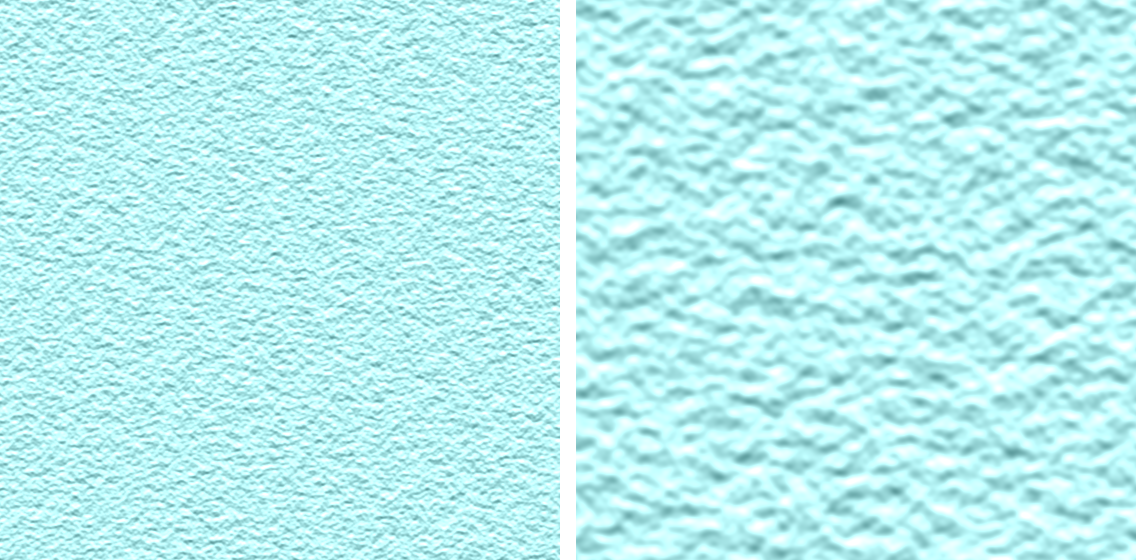
Left, the full canvas; right, a detail of the centre.
A three.js fragment shader for this texture:

```glsl
// Pale aqua embossed paper: fine, mostly horizontal ripples lit from above.
varying vec2 vUv;

const vec3 PAPER_COLOR = vec3(0.724, 0.969, 0.975);
const vec2 GRAIN_STRETCH = vec2(0.74, 1.0); // below 1 lengthens grains sideways
const float EMBOSS_STEP = 0.0022;           // half the distance between height samples
const float RELIEF = 0.34;                  // strength of light and shade
const float MOTTLE = 0.07;                  // strength of the broad uneven tone

// Random unit vector for a lattice cell
vec2 randomGradient(vec2 cell) {
  vec3 p = fract(cell.xyx * vec3(0.1031, 0.1030, 0.0973));
  p += dot(p, p.yzx + 33.33);
  float angle = 6.28318 * fract((p.x + p.y) * p.z);
  return vec2(cos(angle), sin(angle));
}

float cornerValue(vec2 cell, vec2 offset, vec2 corner) {
  return dot(randomGradient(cell + corner), offset - corner);
}

float gradientNoise(vec2 p) {
  vec2 cell = floor(p);
  vec2 f = fract(p);
  vec2 fade = f * f * f * (f * (f * 6.0 - 15.0) + 10.0);
  float low = mix(cornerValue(cell, f, vec2(0.0, 0.0)),
                  cornerValue(cell, f, vec2(1.0, 0.0)), fade.x);
  float high = mix(cornerValue(cell, f, vec2(0.0, 1.0)),
                   cornerValue(cell, f, vec2(1.0, 1.0)), fade.x);
  return mix(low, high, fade.y);
}

vec2 rotate(vec2 p, float angle) {
  float c = cos(angle);
  float s = sin(angle);
  return vec2(c * p.x - s * p.y, s * p.x + c * p.y);
}

// One layer of grain, turned so that its lattice does not show
float grainLayer(vec2 p, float frequency, float angle) {
  return gradientNoise(rotate(p, angle) * frequency + 300.0);
}

// Height of the paper: broad swells, main grain and fine tooth
float paperHeight(vec2 uv) {
  vec2 p = uv * GRAIN_STRETCH;
  return 0.90 * grainLayer(p, 52.0, 0.4)
       + 1.00 * grainLayer(p, 102.0, 0.65)
       + 0.45 * grainLayer(p, 180.0, 1.1);
}

// Light and shade from the vertical slope of the height
float emboss(vec2 uv, float stepSize) {
  vec2 up = vec2(0.0, stepSize);
  return paperHeight(uv - up) - paperHeight(uv + up);
}

void main() {
  float shade = RELIEF * emboss(vUv, EMBOSS_STEP);
  shade += MOTTLE * grainLayer(vUv, 28.0, 0.9);
  gl_FragColor = vec4(clamp(PAPER_COLOR + shade, 0.0, 1.0), 1.0);
}
```
